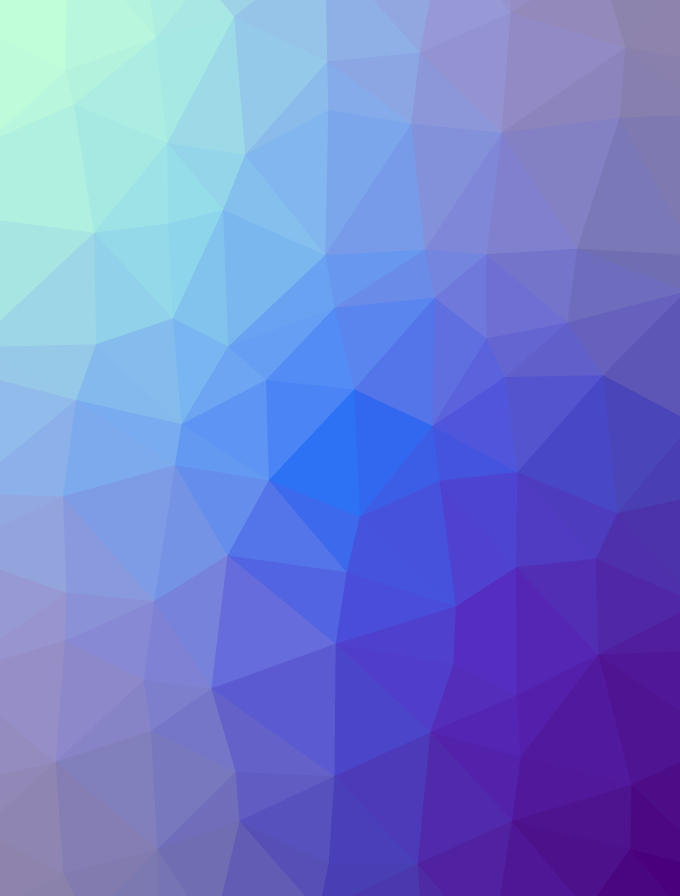
Give the GLSL for this background, as a WebGL 2 fragment shader.

```glsl
#version 300 es
precision highp float;
// Low-poly mesh of flat triangles, shaded from mint through blue to indigo.

#define ROWS 10.0
#define MINT vec3(0.76, 1.0, 0.85)
#define SKY vec3(0.56, 0.85, 0.92)
#define AZURE vec3(0.10, 0.44, 0.97)
#define VIOLET vec3(0.34, 0.15, 0.74)
#define INDIGO vec3(0.29, 0.0, 0.49)
#define RAMP_STRETCH 1.09
#define COLUMN_SWAY 0.117
#define ROW_WAVE 0.31
#define CHECKER_SWAY 0.26
#define DRIFT_SWAY 0.18
#define SAMPLES 3

uniform vec2 u_resolution;
out vec4 outColor;

const mat3 RGB_TO_XYZ = mat3(0.412, 0.213, 0.019,
                             0.358, 0.715, 0.119,
                             0.180, 0.072, 0.950);

float cross2(vec2 a, vec2 b) { return a.x * b.y - a.y * b.x; }

// Perceptual space: cube roots of the XYZ values
vec3 toPerceptual(vec3 rgb) {
    return pow(RGB_TO_XYZ * pow(rgb, vec3(2.2)), vec3(1.0 / 3.0));
}

vec3 toRgb(vec3 roots) {
    vec3 linearRgb = inverse(RGB_TO_XYZ) * (roots * roots * roots);
    return pow(clamp(linearRgb, 0.0, 1.0), vec3(1.0 / 2.2));
}

// Five evenly spaced colours
vec3 ramp(float t) {
    vec3 stops[5] = vec3[5](MINT, SKY, AZURE, VIOLET, INDIGO);
    float x = 4.0 * clamp((t - 0.5) * RAMP_STRETCH + 0.5, 0.0, 1.0);
    int k = min(int(x), 3);
    return mix(toPerceptual(stops[k]), toPerceptual(stops[k + 1]), x - float(k));
}

// Average of one ramp across and the same ramp down
vec3 shade(vec2 center, vec2 extent) {
    vec2 t = center / extent;
    return toRgb(0.5 * (ramp(t.x) + ramp(t.y)));
}

// Local vertical ripple that fades away from its focus
float ripple(vec2 id, vec2 focus) {
    vec2 d = id - focus;
    return 0.6 * cos(2.1 * d.y) * exp(-2.0 * d.x * d.x - 0.3 * d.y * d.y);
}

// Lattice point displaced by layered sines
vec2 meshVertex(vec2 id) {
    float col = id.x, row = id.y;
    float above = max(5.0 - row, 0.0);
    float crest = 0.95 * abs(row - 5.0) - 0.3 + 0.09 * above * above;
    float bulge = row - 2.3;
    vec2 offset;
    offset.x = COLUMN_SWAY * (1.0 + cos(1.963 * (col - 0.5))) - 0.017 * (col - 3.0)
             + CHECKER_SWAY * cos(1.571 * (row - 0.6)) * (0.3 - 0.7 * cos(1.571 * col))
             + DRIFT_SWAY * cos(0.7 * (row - 2.5 - 0.85 * col));
    offset.y = ROW_WAVE * cos(1.904 * (col - crest))
             + 0.16 * exp(-bulge * bulge) - 0.04
             + ripple(id, vec2(0.0, 3.2)) + ripple(id, vec2(5.0, 2.2));
    return vec2(0.586 + 1.0156 * col, 0.5 + row) + offset;
}

bool inTriangle(vec2 p, vec2 a, vec2 b, vec2 c) {
    return cross2(b - a, p - a) >= 0.0 && cross2(c - b, p - b) >= 0.0
        && cross2(a - c, p - c) >= 0.0;
}

// Centre of the triangle that holds p
vec2 facetCenter(vec2 p) {
    vec2 base = floor(p - vec2(0.7, 0.5));
    for (int j = -1; j <= 1; j++) {
        for (int i = -1; i <= 1; i++) {
            vec2 id = base + vec2(i, j);
            vec2 a = meshVertex(id);
            vec2 b = meshVertex(id + vec2(1, 0));
            vec2 c = meshVertex(id + vec2(1, 1));
            vec2 d = meshVertex(id + vec2(0, 1));
            // Delaunay choice of diagonal: opposite angles sum to at most pi
            float sineSum = cross2(c - b, a - b) * dot(a - d, c - d)
                          + dot(c - b, a - b) * cross2(a - d, c - d);
            bool splitAC = sineSum >= 0.0;
            vec2 firstEnd = splitAC ? c : d;
            vec2 secondStart = splitAC ? a : b;
            if (inTriangle(p, a, b, firstEnd)) return (a + b + firstEnd) / 3.0;
            if (inTriangle(p, secondStart, c, d)) return (secondStart + c + d) / 3.0;
        }
    }
    return p;
}

void main() {
    vec2 extent = ROWS * vec2(u_resolution.x / u_resolution.y, 1.0);
    vec3 sum = vec3(0.0);
    // Supersampled facet edges
    for (int k = 0; k < SAMPLES * SAMPLES; k++) {
        vec2 jitter = (vec2(k % SAMPLES, k / SAMPLES) + 0.5) / float(SAMPLES) - 0.5;
        vec2 uv = (gl_FragCoord.xy + jitter) / u_resolution;
        vec2 p = vec2(uv.x, 1.0 - uv.y) * extent;
        sum += shade(facetCenter(p), extent);
    }
    outColor = vec4(sum / float(SAMPLES * SAMPLES), 1.0);
}
```
